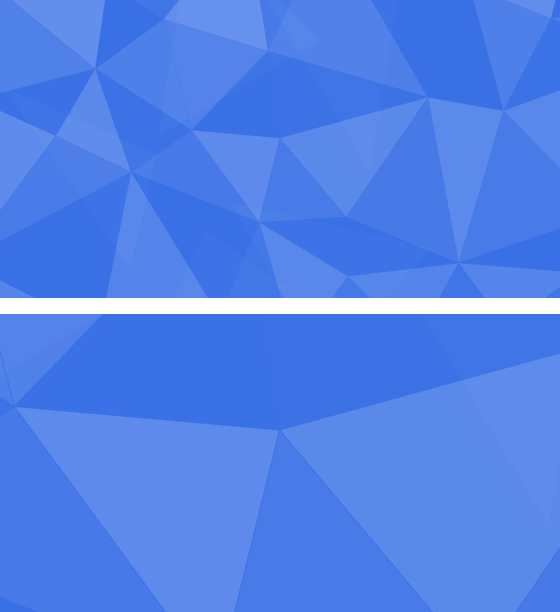
Top, the full canvas; bottom, a detail of the centre.
Reproduce this background procedurally as a WebGL 1 fragment shader.

```glsl
precision highp float;

uniform vec2 u_resolution;

// Palette
const vec3 BASE_BLUE = vec3(0.222, 0.438, 0.900);
const vec3 LIGHT_BLUE = vec3(0.420, 0.582, 0.928);

// Facet mesh, with lengths in canvas heights
const float CELLS_PER_HEIGHT = 2.9;
const float MESH_ANGLE = 0.42;
const vec2 MESH_OFFSET = vec2(7.3, 4.6);
const float JITTER = 0.36;
const float SEAM = 0.0005;

// Facet brightness: the lowest hashes stay at the base colour
const float BASE_SHARE = 0.2;
const float SHADE_GAIN = 1.05;
const float MAX_SHADE = 0.9;

// Large translucent triangles on top
const int VEIL_COUNT = 5;
const float VEIL_SHADE = 0.09;

vec2 hash2(vec2 p) {
    vec2 q = vec2(dot(p, vec2(127.1, 311.7)), dot(p, vec2(269.5, 183.3)));
    return fract(sin(q) * 43758.55);
}

float cross2(vec2 a, vec2 b) {
    return a.x * b.y - a.y * b.x;
}

float edgeDistance(vec2 p, vec2 a, vec2 b) {
    return cross2(b - a, p - a) / max(length(b - a), 1e-4);
}

// Smooth coverage of a triangle of either winding, shrunk by inset
float triangleCoverage(vec2 p, vec2 a, vec2 b, vec2 c, float inset, float blur) {
    float winding = sign(cross2(b - a, c - a));
    float inside = min(winding * edgeDistance(p, a, b),
                   min(winding * edgeDistance(p, b, c),
                       winding * edgeDistance(p, c, a)));
    return smoothstep(-blur, blur, inside - inset);
}

vec2 meshVertex(vec2 id) {
    return id + JITTER * (2.0 * hash2(id) - 1.0);
}

// Evenly spread brightness for each half of a cell
float facetShade(vec2 id, float side) {
    float spread = fract(dot(vec3(id, side), vec3(0.618, 0.755, 0.41)));
    return max(0.0, spread - BASE_SHARE) * SHADE_GAIN;
}

float meshShade(vec2 p, float pixel) {
    float inset = SEAM * CELLS_PER_HEIGHT;
    float blur = 0.7 * pixel;
    float shade = 0.0;
    for (int j = -1; j <= 1; j++) {
        for (int i = -1; i <= 1; i++) {
            vec2 id = floor(p) + vec2(float(i), float(j));
            vec2 a = meshVertex(id);
            vec2 b = meshVertex(id + vec2(1.0, 0.0));
            vec2 c = meshVertex(id + vec2(1.0, 1.0));
            vec2 d = meshVertex(id + vec2(0.0, 1.0));

            // Split along the shorter diagonal
            bool splitAC = length(c - a) < length(d - b);
            vec2 firstTip = splitAC ? c : d;
            vec2 secondTip = splitAC ? a : b;
            shade += facetShade(id, 0.0)
                   * triangleCoverage(p, a, b, firstTip, inset, blur);
            shade += facetShade(id, 1.0)
                   * triangleCoverage(p, c, d, secondTip, inset, blur);
        }
    }
    return shade;
}

vec2 veilCorner(vec2 center, float index, float corner) {
    vec2 h = hash2(vec2(index + 3.7, corner + 11.2));
    float angle = 2.094 * corner + 1.4 * h.x + index;
    return center + mix(0.18, 0.48, h.y) * vec2(cos(angle), sin(angle));
}

float veilShade(vec2 p, float aspect, float pixel) {
    float shade = 0.0;
    for (int i = 0; i < VEIL_COUNT; i++) {
        float index = float(i);
        vec2 center = hash2(vec2(index, 5.3)) * vec2(aspect, 1.0);
        shade += VEIL_SHADE * triangleCoverage(p,
            veilCorner(center, index, 0.0),
            veilCorner(center, index, 1.0),
            veilCorner(center, index, 2.0), 0.0, 0.7 * pixel);
    }
    return shade;
}

void main() {
    vec2 p = gl_FragCoord.xy / u_resolution.y;
    float aspect = u_resolution.x / u_resolution.y;
    float pixel = 1.0 / u_resolution.y;

    float c = cos(MESH_ANGLE);
    float s = sin(MESH_ANGLE);
    vec2 meshPoint = mat2(c, s, -s, c) * p * CELLS_PER_HEIGHT + MESH_OFFSET;

    float shade = meshShade(meshPoint, pixel * CELLS_PER_HEIGHT)
                + veilShade(p, aspect, pixel);
    gl_FragColor = vec4(mix(BASE_BLUE, LIGHT_BLUE, min(shade, MAX_SHADE)), 1.0);
}
```
